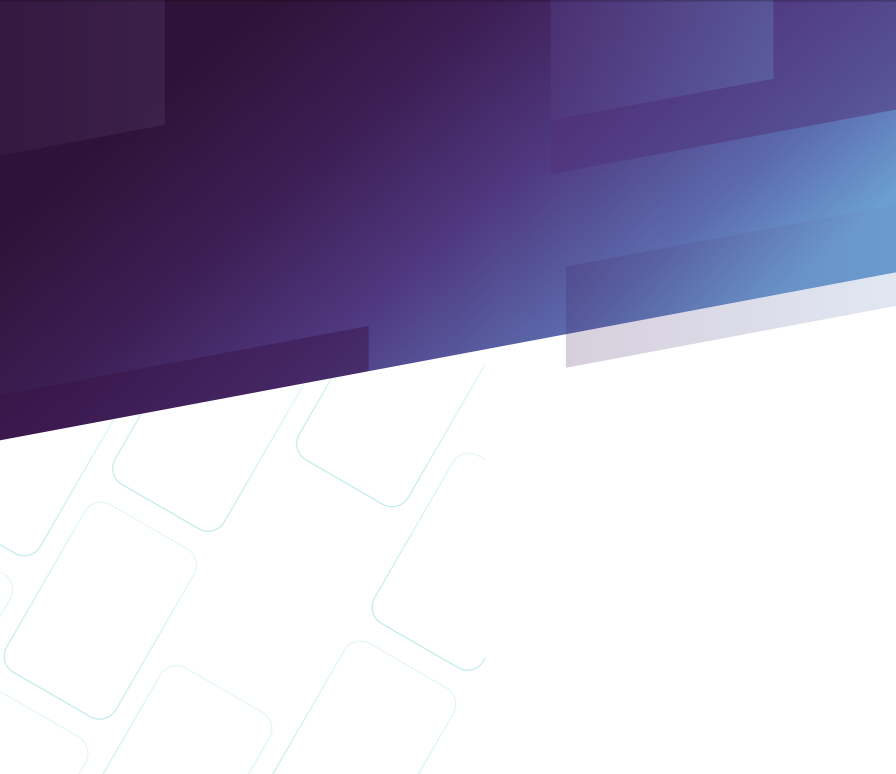
Write a Shadertoy shader that draws this background.

```glsl
#define BAND_SLOPE 0.1875
#define BAND_BASE 0.3724
#define TILE_PITCH vec2(0.1641, 0.2422)
#define TILE_HALF vec2(0.0703, 0.1081)
#define TILE_STAGGER 0.1263
#define TILE_ORIGIN vec2(0.112, 0.1823)
#define TILE_RADIUS 0.021
#define TILE_LIMIT 0.5417
#define LINE_WIDTH 0.0014

const vec3 PLUM = vec3(0.19, 0.07, 0.22);
const vec3 AUBERGINE = vec3(0.24, 0.12, 0.335);
const vec3 VIOLET = vec3(0.31, 0.22, 0.50);
const vec3 INDIGO = vec3(0.36, 0.42, 0.68);
const vec3 SKY = vec3(0.42, 0.62, 0.82);
const vec3 TEAL = vec3(0.50, 0.84, 0.84);

float pixelSize;

// Antialiased coverage: positive distance is inside
float cover(float inside) {
    return clamp(0.5 + inside / pixelSize, 0.0, 1.0);
}

float ramp(float a, float b, float x) {
    return clamp((x - a) / (b - a), 0.0, 1.0);
}

// Box with upright sides and slanted top and bottom
float panel(vec2 s, vec2 low, vec2 high) {
    vec2 d = min(s - low, high - s);
    return cover(min(d.x, d.y));
}

float roundedBox(vec2 p, vec2 halfSize, float radius) {
    vec2 d = abs(p) - halfSize + radius;
    return length(max(d, 0.0)) + min(max(d.x, d.y), 0.0) - radius;
}

vec3 bandColor(float t) {
    vec3 c = mix(PLUM, AUBERGINE, ramp(0.20, 0.37, t));
    c = mix(c, VIOLET, ramp(0.37, 0.53, t));
    c = mix(c, INDIGO, ramp(0.53, 0.70, t));
    return mix(c, SKY, ramp(0.70, 0.82, t));
}

// Staggered, tilted outlines with a few cells left empty
float tileLines(vec2 p) {
    vec2 d = p - TILE_ORIGIN;
    vec2 q = vec2(dot(d, vec2(0.866, -0.5)), dot(d, vec2(-0.5, -0.866)));
    float column = round(q.x / TILE_PITCH.x);
    q.y += TILE_STAGGER * column;
    float row = round(q.y / TILE_PITCH.y);
    q -= TILE_PITCH * vec2(column, row);

    bool hidden = column > 2.5 || (column == 2.0 && row < 0.0)
               || (column == 1.0 && row == 0.0);
    float edge = abs(roundedBox(q, TILE_HALF, TILE_RADIUS));
    float width = max(LINE_WIDTH, pixelSize);
    float line = 1.0 - smoothstep(0.0, width, edge);
    float strength = mix(0.20, 0.48, ramp(-TILE_HALF.y, TILE_HALF.y, q.y));
    return hidden ? 0.0 : line * strength * cover(TILE_LIMIT - p.x);
}

void mainImage(out vec4 fragColor, in vec2 fragCoord) {
    pixelSize = 1.0 / iResolution.x;
    vec2 p = fragCoord * pixelSize;
    float top = iResolution.y * pixelSize;
    // Height measured from the slanted edge of the band
    vec2 s = vec2(p.x, p.y - BAND_BASE - BAND_SLOPE * p.x);

    vec3 color = mix(vec3(1.0), TEAL, tileLines(p));

    // Diagonal gradient band
    vec3 band = bandColor(0.66 * p.x + 0.75 * (top - p.y));

    // Upper panels
    float upperLeft = panel(s, vec2(-1.0, 0.3177), vec2(0.184, 2.0));
    band = mix(band, vec3(0.5, 0.5, 0.75), upperLeft * mix(0.06, 0.13, ramp(0.0, 0.18, p.x)));
    float upperDark = panel(s, vec2(0.6146, 0.1816), vec2(2.0));
    band = mix(band, vec3(0.31, 0.19, 0.47), 0.5 * upperDark);
    float upperLight = panel(s, vec2(0.6146, 0.2418), vec2(0.8633, 2.0));
    band = mix(band, SKY, upperLight * mix(0.04, 0.27, ramp(0.61, 0.86, p.x)));

    // Lower left panel
    float lowerLeft = panel(s, vec2(-1.0), vec2(0.4115, 0.0506));
    band = mix(band, vec3(0.22, 0.07, 0.27), 0.47 * lowerLeft);
    color = mix(color, band, cover(s.y));

    // Translucent panel across the band edge
    float crossing = panel(s, vec2(0.6315, -0.0375), vec2(2.0, 0.0755));
    vec3 tint = mix(vec3(0.25, 0.10, 0.35), vec3(0.43, 0.55, 0.78), ramp(0.63, 1.0, p.x));
    color = mix(color, tint, 0.21 * crossing);

    // Thin shade along the top
    color *= 1.0 - 0.25 * ramp(top - 0.003, top, p.y);
    fragColor = vec4(color, 1.0);
}
```
